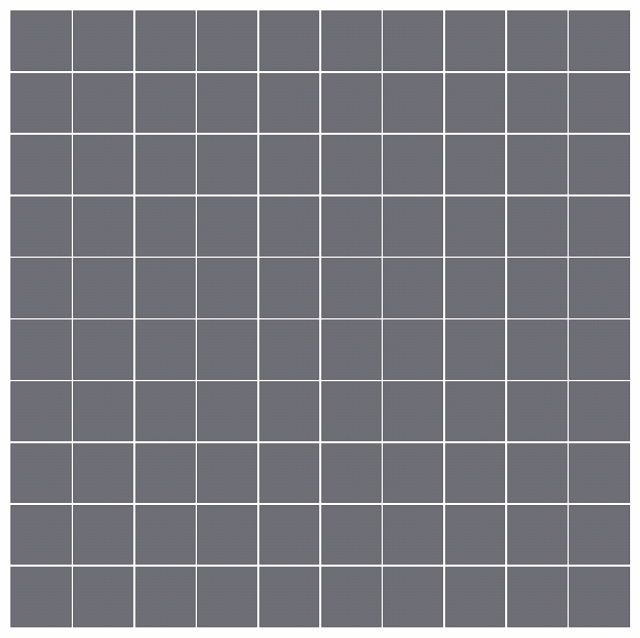
This pattern is drawn by a WebGL 1 fragment shader. Its source:

```glsl
precision highp float;

uniform vec2 u_resolution;

#define TILES 10.0
#define SHEET_MIN vec2(0.0163, 0.0167)
#define SHEET_MAX vec2(0.9845, 0.9837)
#define THIN_SEAM 0.021
#define WIDE_SEAM 0.034
#define RIM_WIDTH 0.022
#define RIM_DEPTH 0.035
#define THREADS 20.0
#define WEAVE_DEPTH 0.007
#define GROUT_COLOR vec3(0.995)
#define TILE_COLOR vec3(0.432, 0.430, 0.460)

// Share of a pixel-wide box centred at x that lies between lo and hi
vec2 boxCoverage(vec2 x, vec2 lo, vec2 hi, vec2 pixel) {
  vec2 overlap = min(x + 0.5 * pixel, hi) - max(x - 0.5 * pixel, lo);
  return clamp(overlap / pixel, 0.0, 1.0);
}

// Columns alternate unevenly; rows are thin around the middle
vec2 seamWidth(vec2 seam) {
  float wideColumn = step(0.38, fract(seam.x * 0.38 - 0.09));
  float wideRow = step(1.5, abs(seam.y - 0.5 * TILES));
  return mix(vec2(THIN_SEAM), vec2(WIDE_SEAM), vec2(wideColumn, wideRow));
}

// Fine crossed threads, faded out where pixels cannot resolve them
float weave(vec2 p, vec2 pixel) {
  vec2 threads = cos(6.28318 * THREADS * p);
  vec2 resolved = 1.0 - smoothstep(0.4, 0.7, THREADS * pixel);
  return dot(threads * resolved, vec2(0.5));
}

void main() {
  // Position and pixel size in tile units
  vec2 scale = TILES / (SHEET_MAX - SHEET_MIN);
  vec2 p = (gl_FragCoord.xy / u_resolution - SHEET_MIN) * scale;
  vec2 pixel = scale / u_resolution;

  // Nearest seam on each axis; the outer borders have no seam
  vec2 seam = clamp(floor(p + 0.5), 0.0, TILES);
  vec2 inner = step(0.5, seam) * step(seam, vec2(TILES - 0.5));
  vec2 halfSeam = 0.5 * seamWidth(seam) * inner;
  vec2 offset = p - seam;

  // Tile coverage inside the sheet, minus the seams
  vec2 sheet = boxCoverage(p, vec2(0.0), vec2(TILES), pixel);
  vec2 gap = boxCoverage(offset, -halfSeam, halfSeam, pixel);
  vec2 fill = sheet * (1.0 - gap);

  // Darker rim and faint weave on the tile face
  vec2 edge = max(abs(offset) - halfSeam, 0.0);
  vec2 rim = 1.0 - smoothstep(vec2(0.5 * RIM_WIDTH), vec2(1.5 * RIM_WIDTH), edge);
  vec3 face = TILE_COLOR - RIM_DEPTH * max(rim.x, rim.y);
  face += WEAVE_DEPTH * weave(p, pixel);

  gl_FragColor = vec4(mix(GROUT_COLOR, face, fill.x * fill.y), 1.0);
}
```
